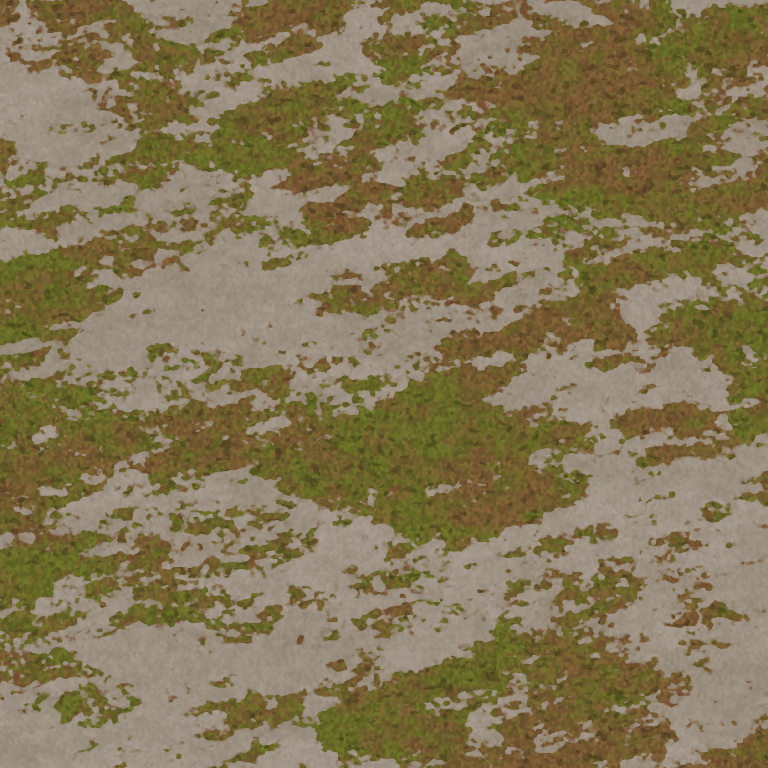
Give the GLSL for this texture, as a Shadertoy shader.

```glsl
// Patchy grass and moss creeping over pale, dusty ground.
// Layers of smooth cellular noise, stretched sideways and slightly sheared,
// decide where grass grows; finer cells tint the blades, soil and litter.

vec3 hash3(vec2 cell) {
    vec3 h = fract(cell.xyx * vec3(0.1031, 0.1030, 0.0973));
    h += dot(h, h.yxz + 33.33);
    return fract((h.xxy + h.yzz) * h.zyx);
}

// Smooth cellular noise: random cell values blended by distance to their points
float cellNoise(vec2 p) {
    vec2 base = floor(p);
    float total = 0.0, weights = 0.0;
    for (int y = -1; y <= 1; y++)
    for (int x = -1; x <= 1; x++) {
        vec2 cell = base + vec2(x, y);
        vec3 h = hash3(cell + 71.0);
        vec2 d = cell + h.xy - p;
        float w = exp(-6.0 * dot(d, d));
        total += w * h.z;
        weights += w;
    }
    return total / weights;
}

// Grass density, from broad drifts down to ragged tufts
float grassCover(vec2 p) {
    vec2 q = vec2(p.x, p.y - 0.17 * p.x);
    float cover = 0.30 * cellNoise(q * vec2(3.2, 6.0) + 3.7);
    cover += 0.33 * cellNoise(q * vec2(9.0, 23.0) + 17.3);
    cover += 0.27 * cellNoise(q * vec2(22.0, 56.0) + 41.9);
    cover += 0.20 * cellNoise(p * vec2(58.0, 105.0) + 5.1);
    cover += 0.17 * cellNoise(p * vec2(150.0, 180.0) + 29.0);
    return cover - 0.615;
}

vec3 groundColor(vec2 p, float grain) {
    float mottle = 0.55 * cellNoise(p * vec2(14.0, 26.0) + 9.0)
                 + 0.45 * cellNoise(p * vec2(70.0, 100.0) + 2.0);
    vec3 dust = mix(vec3(0.575, 0.53, 0.465), vec3(0.655, 0.608, 0.563), mottle);
    return dust + 0.05 * (grain - 0.5);
}

vec3 grassColor(vec2 p, float grain) {
    float hue = 0.35 * cellNoise(p * vec2(7.0, 13.0) + 53.0)
              + 0.35 * cellNoise(p * vec2(40.0, 60.0) + 13.0)
              + 0.30 * cellNoise(p * vec2(210.0, 170.0) + 31.0);
    vec3 dryBrown = vec3(0.47, 0.345, 0.20);
    vec3 freshGreen = vec3(0.395, 0.42, 0.145);
    vec3 blades = mix(dryBrown, freshGreen, smoothstep(0.2, 0.8, hue));
    return blades * (0.86 + 0.28 * grain);
}

void mainImage(out vec4 fragColor, in vec2 fragCoord) {
    vec2 p = fragCoord / iResolution.y;
    float cover = grassCover(p);
    float grain = cellNoise(p * vec2(260.0, 230.0) + 7.0);

    // Thin soil stain where the grass begins
    vec3 ground = groundColor(p, grain);
    ground = mix(ground, vec3(0.53, 0.46, 0.34), 0.55 * smoothstep(-0.06, 0.0, cover));

    // Grass with a crisp edge
    vec3 color = mix(ground, grassColor(p, grain), smoothstep(-0.017, 0.017, cover));

    // Reddish leaf litter and dark gaps, mostly along the fringe
    float fringe = 1.0 - smoothstep(0.03, 0.13, abs(cover - 0.03));
    float litter = smoothstep(0.76, 0.88, cellNoise(p * vec2(135.0, 150.0) + 87.0));
    color = mix(color, vec3(0.46, 0.29, 0.18), 0.6 * litter * fringe);
    float gaps = smoothstep(0.74, 0.9, cellNoise(p * vec2(120.0, 170.0) + 61.0));
    color *= 1.0 - 0.2 * gaps * smoothstep(0.0, 0.04, cover);

    fragColor = vec4(color, 1.0);
}
```
